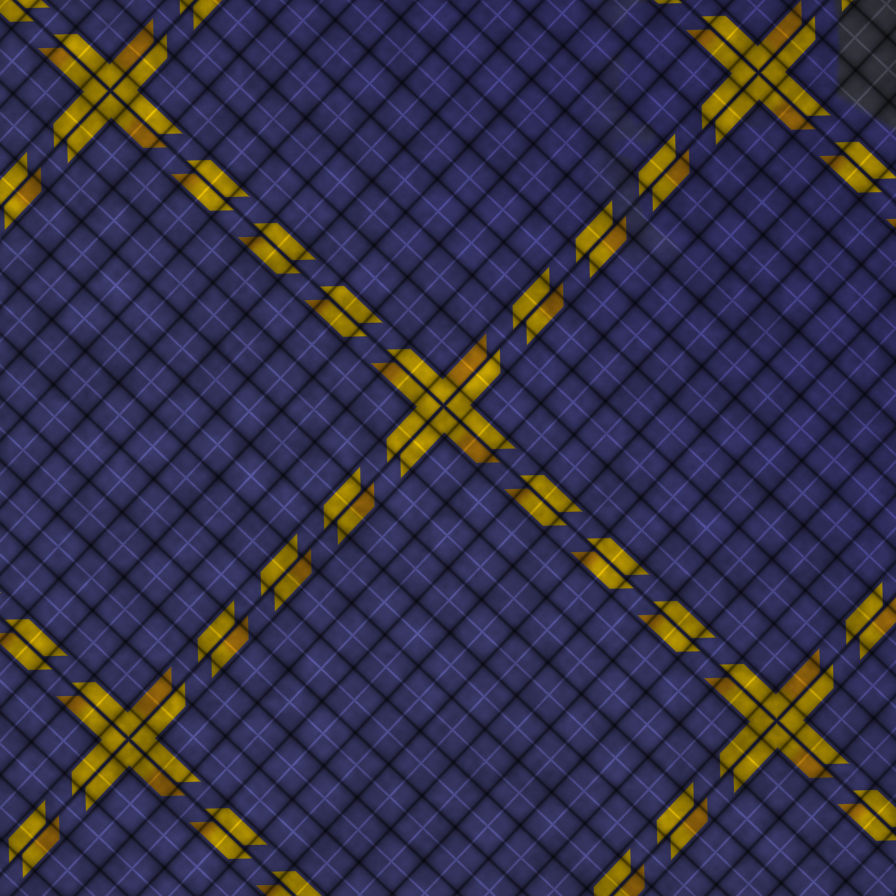
A Shadertoy shader for this pattern:

```glsl
// Navy quilted cloth with a fine diagonal grid of pale threads and dark seams.
// A tilted square lattice carries mustard crosses joined by three dashes per side;
// every mark is a split, sheared band. Value noise adds mottling and worn patches.

const vec2  CENTER     = vec2(0.495, 0.547); // one lattice crossing
const float TILT       = 0.8134;             // angle of the rising bands
const float CELL       = 0.5117;             // lattice pitch
const float THREADS    = 10.0;               // pale threads per cell
const float HALF_WIDTH = 0.041;              // half of a band, in cells
const float GAP        = 0.0035;             // half of the split along a band
const float ARM        = 0.1375;             // cross arm length
const float DASH       = 0.058;              // half length of a dash
const float DASH_STEP  = 0.2;

const vec3 NAVY    = vec3(0.202, 0.201, 0.370);
const vec3 INDIGO  = vec3(0.172, 0.166, 0.350);
const vec3 ASH     = vec3(0.185, 0.188, 0.205);
const vec3 MUSTARD = vec3(0.640, 0.525, 0.010);
const vec3 RUST    = vec3(0.530, 0.345, 0.050);

float hash(vec2 p) {
    return fract(sin(dot(p, vec2(127.1, 311.7))) * 43758.5453);
}

float noise(vec2 p) {
    vec2 i = floor(p), f = fract(p);
    f = f * f * (3.0 - 2.0 * f);
    return mix(mix(hash(i), hash(i + vec2(1, 0)), f.x),
               mix(hash(i + vec2(0, 1)), hash(i + vec2(1, 1)), f.x), f.y);
}

float fbm(vec2 p) {
    float sum = 0.0, gain = 0.5;
    for (int i = 0; i < 4; i++) {
        sum += gain * noise(p);
        p = p * 2.03 + 17.3;
        gain *= 0.5;
    }
    return sum / 0.9375;
}

float cover(float d, float aa) {
    return 1.0 - smoothstep(-aa, aa, d);
}

// Position along the band relative to the nearest dash.
float dashOffset(float along) {
    float t = fract(along) - 0.5;
    return t - DASH_STEP * clamp(round(t / DASH_STEP), -1.0, 1.0);
}

// Slant of a cut, restarting at the middle of the band.
float slant(float side) {
    return clamp(side < 0.0 ? side + HALF_WIDTH : side, 0.0, HALF_WIDTH);
}

// Mustard coverage of the arms and dashes; side is positive to the left.
float band(float along, float side, float aa) {
    float a = along - round(along);
    float edge = abs(side) - HALF_WIDTH;
    float outward = slant(a < 0.0 ? -side : side);
    float arm = max(edge, 0.7 * (abs(a) - ARM - outward));
    float shear = slant(side) - 0.5 * HALF_WIDTH;
    float dash = max(edge, 0.7 * (abs(dashOffset(along) - shear) - DASH));
    return cover(min(arm, dash), aa);
}

// Rust sits on one half of a band, from a soft start onward.
float rustOn(float position, float side, float start) {
    return step(0.0, side) * smoothstep(start - 0.012, start + 0.018, position);
}

void mainImage(out vec4 fragColor, in vec2 fragCoord) {
    vec2 uv = fragCoord / iResolution.xy;
    vec2 d = uv - CENTER;
    float c = cos(TILT), s = sin(TILT);
    vec2 g = vec2(dot(d, vec2(s, -c)), dot(d, vec2(c, s))) / CELL;
    vec2 q = g - round(g);
    float aa = 0.8 / (CELL * min(iResolution.x, iResolution.y));
    float grain = fbm(uv * 75.0);
    float blotch = fbm(uv * 22.0 + 5.0);

    // Cloth colour, with a deeper region and ashen wear at the upper right
    float corner = smoothstep(0.85, 1.65, uv.x + uv.y + 0.25 * (blotch - 0.5));
    float wear = smoothstep(0.49, 0.53, fbm(uv * 9.0 + 3.1));
    float worn = wear * smoothstep(0.64, 0.72, uv.x) * smoothstep(0.68, 0.76, uv.y)
               * (1.0 - smoothstep(0.80, 0.88, uv.x));
    float tip = smoothstep(0.93, 0.94, uv.x + 0.02 * (blotch - 0.5))
              * smoothstep(0.865, 0.88, uv.y + 0.6 * (uv.x - 0.97));
    vec3 cloth = mix(NAVY, INDIGO, corner);
    cloth = mix(cloth, ASH, max(0.45 * worn, 0.9 * tip));

    // Crosses and dashes along both lattice directions, split along the axes
    float axis = min(abs(q.x), abs(q.y));
    float falling = band(g.x, q.y, aa);
    float rising = band(g.y, -q.x, aa);
    float marks = max(falling, rising) * (1.0 - cover(axis - GAP, aa));
    float wobble = 0.03 * (blotch - 0.5);
    float nearFall = step(abs(q.x), 0.19), nearRise = step(abs(q.y), 0.19);
    float crossRust = max(rustOn(q.x + wobble, -q.y, 0.075), rustOn(-q.x + wobble, -q.y, 0.115));
    float fallRust = mix(rustOn(-dashOffset(g.x) + wobble, -q.y, 0.030), crossRust, nearFall);
    float riseRust = mix(rustOn(dashOffset(g.y) + wobble, q.x, -0.005),
                         rustOn(q.y + wobble, -q.x, 0.055), nearRise);
    float rust = max(falling * fallRust, rising * riseRust);
    vec3 paint = mix(MUSTARD, RUST, 0.85 * rust) * (0.86 + 0.22 * blotch);
    vec3 color = mix(cloth, paint, marks);

    // Mottling, padded tiles and thin dark seams halfway between threads
    color *= 0.70 + 0.36 * grain + 0.24 * blotch;
    vec2 threadDist = abs(fract(g * THREADS + 0.5) - 0.5);
    vec2 seam = 0.5 - threadDist;
    vec2 shade = 0.24 * exp(-seam * seam / 0.014) + 0.34 * exp(-seam * seam / 0.0012);
    color *= (1.0 - shade.x) * (1.0 - shade.y);

    // Pale threads, hidden where a lattice axis is stitched dark
    float soft = aa * THREADS;
    vec2 hidden = vec2(cover(abs(q.x) - 0.02, aa), cover(abs(q.y) - 0.02, aa));
    vec2 thread = vec2(cover(threadDist.x - 0.024, soft), cover(threadDist.y - 0.024, soft));
    thread *= 1.0 - hidden;
    color *= 1.0 + mix(0.48, 0.28, marks) * max(thread.x, thread.y);
    color *= 1.0 - 0.55 * exp(-axis * axis / 0.00003);

    color *= 1.01 - 0.10 * dot(uv - 0.5, uv - 0.5);
    fragColor = vec4(clamp(color, 0.0, 1.0), 1.0);
}
```
